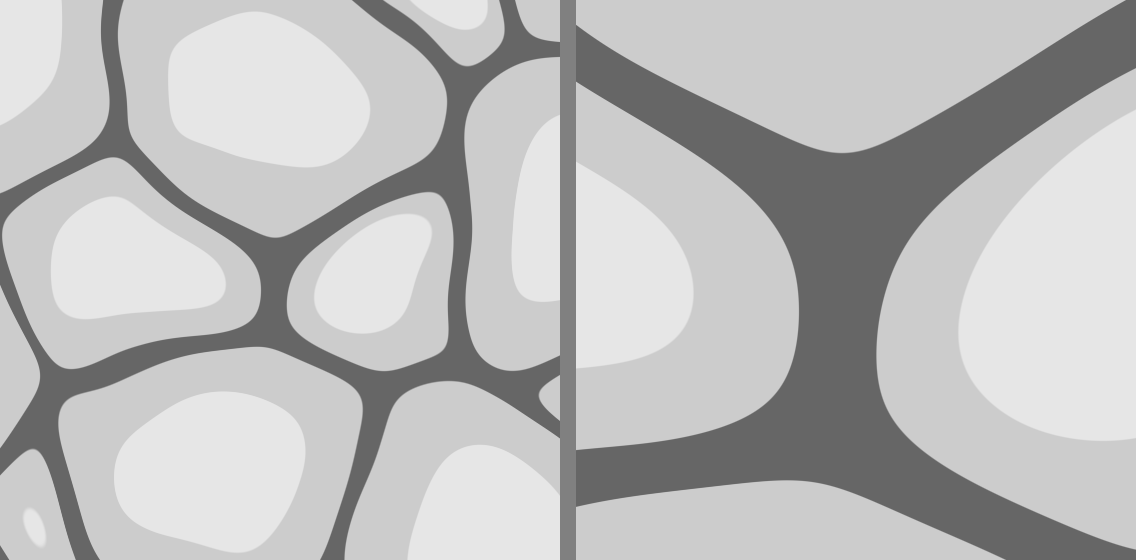
Left, the full canvas; right, a detail of the centre.
Reproduce this texture procedurally as a WebGL 2 fragment shader.

```glsl
#version 300 es
precision highp float;

uniform vec2 u_resolution;
out vec4 fragColor;

const vec2 SPACING = vec2(0.52, 0.60);

float hash(vec2 p) {
    return fract(sin(dot(p, vec2(127.1, 311.7))) * 43758.545);
}

float noise(vec2 p) {
    vec2 i = floor(p), f = fract(p);
    f = f * f * f * (f * (f * 6.0 - 15.0) + 10.0);
    float low = mix(hash(i), hash(i + vec2(1, 0)), f.x);
    float high = mix(hash(i + vec2(0, 1)), hash(i + vec2(1, 1)), f.x);
    return mix(low, high, f.y);
}

// Stone centre in xy, weight in z; layer 1 holds the small stones at grid corners
vec3 stoneSite(vec2 cell, float layer) {
    vec2 key = cell + layer * 37.3;
    vec2 jitter = vec2(hash(key), hash(key + 17.9)) - 0.5;
    vec2 centre = (cell + 0.5 * layer + jitter * mix(0.42, 0.3, layer)) * SPACING;
    float weight = -layer * mix(0.025, 0.1, hash(key + 53.7));
    return vec3(centre, weight);
}

// Weighted distance that decides which stone owns a point
float power(vec2 p, vec3 site) {
    vec2 d = p - site.xy;
    return dot(d, d) - site.z;
}

void main() {
    vec2 uv = gl_FragCoord.xy / min(u_resolution.x, u_resolution.y);
    float px = 0.75 / min(u_resolution.x, u_resolution.y);

    // Slight tilt and a soft warp make the outlines wavy
    vec2 p = mat2(0.98, 0.2, -0.2, 0.98) * uv + vec2(3.3, 2.1);
    p += 0.07 * (vec2(noise(p * 4.5), noise(p * 4.5 + 31.4)) - 0.5);

    // Find the owning stone
    vec2 base = floor(p / SPACING);
    vec2 ownCell = base;
    vec3 own = vec3(0.0);
    float best = 1e5;
    for (int n = 0; n < 50; n++) {
        vec2 cell = base + vec2(n % 5, (n / 5) % 5) - 2.0;
        vec3 site = stoneSite(cell, float(n / 25));
        float d = power(p, site);
        if (d < best) {
            best = d;
            own = site;
            ownCell = cell;
        }
    }

    // Blend the distances to all its sides, so that corners turn round
    float outlineSum = 0.0, innerSum = 0.0, roomSum = 0.0;
    for (int n = 0; n < 50; n++) {
        vec2 cell = ownCell + vec2(n % 5, (n / 5) % 5) - 2.0;
        vec3 site = stoneSite(cell, float(n / 25));
        float apart = distance(site.xy, own.xy);
        if (apart < 0.001) continue;
        float side = (power(p, site) - best) / (2.0 * apart);
        float centreSide = (apart * apart - site.z + own.z) / (2.0 * apart);
        outlineSum += exp(-side / 0.018);
        innerSum += exp(-side / 0.035);
        roomSum += exp(-centreSide / 0.035);
    }
    float outline = -0.018 * log(outlineSum);
    float inner = -0.035 * log(innerSum);
    float room = -0.035 * log(roomSum);

    // Joint of uneven width, and a pale patch scaled to the stone
    float joint = 0.01 + 0.012 * noise(p * 5.0 + 8.6);
    float patchEdge = max(0.52 * room, 0.045);
    inner += 0.05 * (noise(p * 5.5 + 71.2) - 0.5);

    float stone = smoothstep(-px, px, outline - joint);
    float pale = smoothstep(-px, px, inner - patchEdge) * stone;
    vec3 colour = vec3(mix(mix(0.4, 0.8, stone), 0.9, pale));
    fragColor = vec4(colour, 1.0);
}
```
